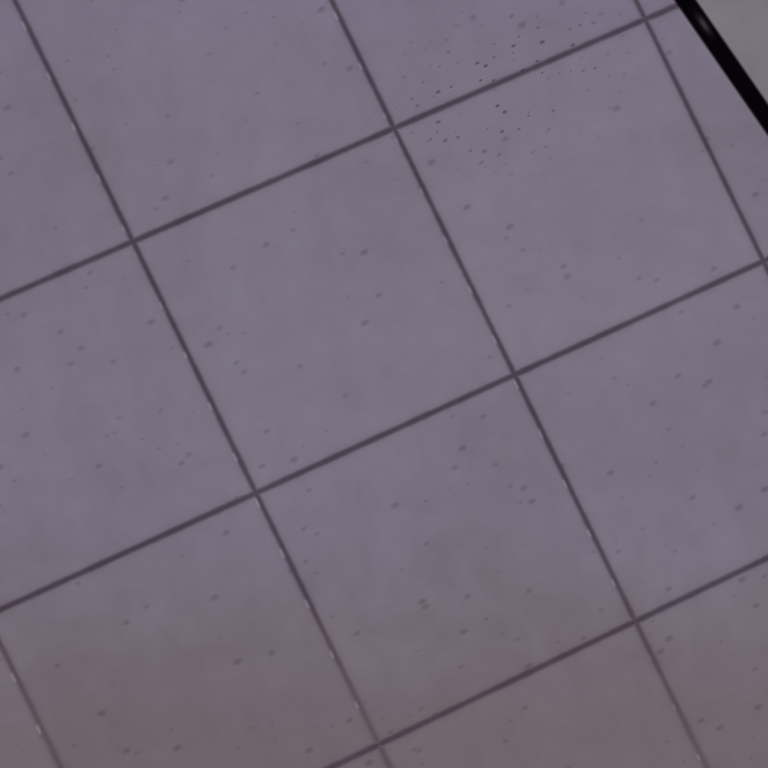
This texture is drawn by a Shadertoy shader. Its source:

```glsl
// Worn mauve floor tiles in slanted perspective, with dark grout and a black edge strip.
#define TILE_ORIGIN vec2(0.3333, 0.3581)
#define TILE_ACROSS vec2(0.3503, 0.1641)
#define TILE_DOWN vec2(0.1602, -0.3275)
#define PERSPECTIVE 0.02
#define TILE_SIZE 0.368
#define GROUT_HALF 0.0034
#define STRIP_HALF 0.0115
#define VIOLET vec3(0.480, 0.450, 0.508)
#define MAUVE vec3(0.450, 0.416, 0.468)
#define WARM vec3(0.432, 0.386, 0.412)
#define GROUT vec3(0.285, 0.243, 0.292)
#define SPECK_CELLS 42.0

vec2 hash2(vec2 p) {
    vec3 q = fract(p.xyx * vec3(0.1031, 0.1030, 0.0973));
    q += dot(q, q.yzx + 33.33);
    return fract((q.xx + q.yz) * q.zy);
}

float cross2(vec2 a, vec2 b) { return a.x * b.y - a.y * b.x; }

// Canvas point to tile coordinates, one unit per tile.
vec2 tileCoords(vec2 p) {
    vec2 across = TILE_ACROSS - PERSPECTIVE * p;
    vec2 offset = p - TILE_ORIGIN;
    return vec2(cross2(offset, TILE_DOWN), cross2(across, offset)) / cross2(across, TILE_DOWN);
}

// Layered, warped sines, roughly -1 to 1.
float mottle(vec2 p) {
    float sum = 0.0, amp = 0.5;
    for (int i = 0; i < 5; i++) {
        p = mat2(0.8, 0.6, -0.6, 0.8) * p * 1.9 + 1.7;
        p += 0.7 * sin(p.yx * 0.8 + float(i));
        sum += amp * sin(p.x) * sin(p.y);
        amp *= 0.68;
    }
    return sum;
}

// Sparse cellular pits; density is the chance that a cell holds one.
float specks(vec2 p, float cells, float density) {
    vec2 g = p * cells, home = floor(g);
    float mask = 0.0;
    for (int y = -1; y <= 1; y++)
    for (int x = -1; x <= 1; x++) {
        vec2 cell = home + vec2(x, y);
        vec2 d = g - cell - hash2(cell);
        vec2 trait = hash2(cell + 71.3);
        d = mat2(0.88, -0.47, 0.47, 0.88) * d * vec2(0.75, 1.2);
        float radius = 0.1 + 0.2 * trait.y;
        float pit = 1.0 - smoothstep(0.2 * radius, radius, length(d));
        mask = max(mask, pit * step(trait.x, density) * (0.4 + 0.6 * trait.y));
    }
    return mask;
}

void mainImage(out vec4 fragColor, in vec2 fragCoord) {
    vec2 p = fragCoord / iResolution.y;
    float px = 1.0 / iResolution.y;
    vec2 uv = tileCoords(p);
    vec2 tile = floor(uv);

    // Glaze: broad light, cloudy mottling, fine grain and a tint per tile
    float cloud = mottle(p * 5.0);
    float grain = mottle(p * 28.0 + 9.0);
    float light = 0.62 - 0.9 * length((p - vec2(0.45, 0.62)) * vec2(0.8, 0.7));
    vec3 color = mix(MAUVE, VIOLET, clamp(light + 0.4 + 0.45 * cloud, 0.0, 1.0));
    float warmth = smoothstep(0.28, 0.0, p.y - 0.08 * p.x + 0.05 * cloud);
    color = mix(color, WARM, 0.85 * warmth);
    color += 0.014 * (hash2(tile + 20.0).x - 0.5) + 0.009 * grain;
    color.b += 0.012 * smoothstep(0.8, 1.0, p.y);

    // Pits, gathered and darker around one worn patch
    vec2 patchOffset = mat2(0.9, -0.43, 0.43, 0.9) * (p - vec2(0.66, 0.89));
    float worn = exp(-dot(patchOffset * vec2(8.0, 13.0), patchOffset * vec2(8.0, 13.0)));
    color *= 1.0 - 0.13 * specks(p, SPECK_CELLS, 0.16);
    color *= 1.0 - 0.45 * worn * specks(p + 3.0, SPECK_CELLS * 1.7, 0.4);

    // Grout: x holds the steep lines, y the shallow ones
    vec2 side = (uv - round(uv)) * TILE_SIZE;
    vec2 dist = abs(side) + 0.0005 * grain;
    vec2 halfWidth = GROUT_HALF * vec2(0.86, 1.0);
    vec2 soft = vec2(0.0015 + px);
    vec2 lines = 1.0 - smoothstep(halfWidth - soft, halfWidth + soft, dist);
    float shade = exp(-pow(min(dist.x, dist.y) / 0.0065, 2.0));
    color *= 1.0 - 0.1 * shade;
    vec3 groutColor = GROUT + 0.02 * cloud + 0.008 * grain;
    groutColor += vec3(0.07, 0.065, 0.05) * smoothstep(0.35, 0.0, p.y) * step(dist.x, dist.y);
    color = mix(color, groutColor, 0.95 * max(lines.x, lines.y));

    // Pale chips along the steep joints
    float chips = smoothstep(0.45, 0.9, sin(uv.y * 15.0 + 1.0) * sin(uv.y * 47.0 + tile.y));
    float rim = 1.0 - smoothstep(0.0005, 0.002 + px, abs(side.x + 0.0036));
    color += 0.08 * chips * rim * step(uv.x, 1.4);

    // Black edge strip, a dull glint on it, and the lighter floor beyond
    vec2 offset = p - vec2(0.892, 1.0);
    float across = dot(offset, vec2(0.822, 0.569));
    float along = dot(offset, vec2(0.569, -0.822));
    vec3 beyond = vec3(0.47, 0.45, 0.48) + 0.012 * cloud + 0.01 * grain;
    color = mix(color, beyond, smoothstep(-px, px, across));
    float strip = 1.0 - smoothstep(-0.0015 - px, 0.0015 + px, abs(across) - STRIP_HALF);
    float glint = exp(-pow((along - 0.04) / 0.014, 2.0) - pow((across - 0.002) / 0.004, 2.0));
    color = mix(color, vec3(0.025, 0.015, 0.03) + 0.2 * glint, strip);

    fragColor = vec4(clamp(color, 0.0, 1.0), 1.0);
}
```
